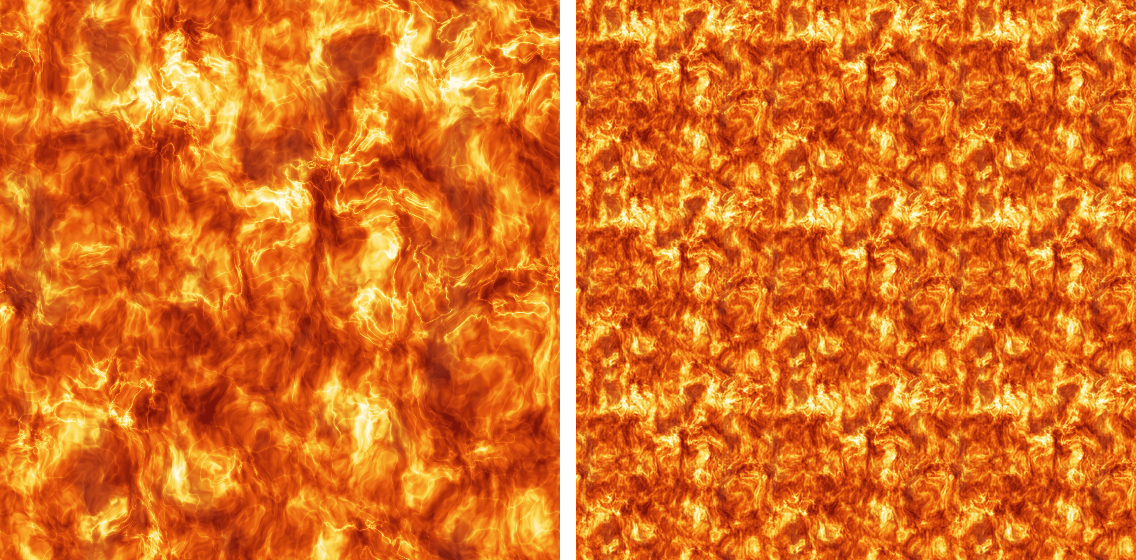
Left, the tile; right, the same tile 3 across and 3 down.
A WebGL 1 fragment shader for this texture:

```glsl
precision highp float;

uniform vec2 u_resolution;

const float TAU = 6.28318;

// Random unit gradient on a lattice that wraps at the period
vec2 latticeGradient(vec2 cell, vec2 period, float seed) {
  vec2 wrapped = floor(mod(cell + 0.5, period));
  vec2 q = fract((wrapped + seed * 7.31) * vec2(0.1031, 0.1137));
  q += dot(q, q.yx + 33.33);
  float angle = TAU * fract((q.x + q.y) * q.x * 17.17);
  return vec2(cos(angle), sin(angle));
}

// Tiling gradient noise; frequency holds whole numbers of repeats
float gradientNoise(vec2 uv, vec2 frequency, float seed) {
  vec2 p = uv * frequency;
  vec2 cell = floor(p);
  vec2 f = p - cell;
  vec2 blend = f * f * f * (f * (f * 6.0 - 15.0) + 10.0);
  vec2 right = vec2(1.0, 0.0);
  vec2 up = vec2(0.0, 1.0);
  float a = dot(latticeGradient(cell, frequency, seed), f);
  float b = dot(latticeGradient(cell + right, frequency, seed), f - right);
  float c = dot(latticeGradient(cell + up, frequency, seed), f - up);
  float d = dot(latticeGradient(cell + 1.0, frequency, seed), f - 1.0);
  return mix(mix(a, b, blend.x), mix(c, d, blend.x), blend.y);
}

float fbm(vec2 uv, vec2 frequency, float gain, float seed) {
  float sum = 0.0;
  float amplitude = 1.0;
  for (int octave = 0; octave < 5; octave++) {
    sum += amplitude * gradientNoise(uv, frequency, seed + float(octave));
    frequency *= 2.0;
    amplitude *= gain;
  }
  return sum;
}

vec2 turbulence(vec2 uv, vec2 frequency, float seed) {
  return vec2(fbm(uv, frequency, 0.45, seed), fbm(uv, frequency, 0.45, seed + 10.0));
}

// Bright line along the zero crossings of a noise value
float crease(float value, float sharpness) {
  return exp(-sharpness * abs(value));
}

vec3 rampStep(vec3 below, vec3 above, float start, float end, float heat) {
  return mix(below, above, clamp((heat - start) / (end - start), 0.0, 1.0));
}

vec3 fireColor(float heat) {
  vec3 char = vec3(0.50, 0.08, 0.03);
  vec3 ember = vec3(0.72, 0.20, 0.04);
  vec3 flame = vec3(0.89, 0.33, 0.05);
  vec3 orange = vec3(0.95, 0.52, 0.10);
  vec3 amber = vec3(0.97, 0.69, 0.16);
  vec3 yellow = vec3(0.98, 0.85, 0.33);
  vec3 cream = vec3(0.99, 0.92, 0.66);
  vec3 white = vec3(1.0, 0.98, 0.88);
  vec3 color = rampStep(char, ember, -2.4, -1.2, heat);
  color = rampStep(color, flame, -1.2, -0.28, heat);
  color = rampStep(color, orange, -0.28, 0.47, heat);
  color = rampStep(color, amber, 0.47, 1.04, heat);
  color = rampStep(color, yellow, 1.04, 1.6, heat);
  color = rampStep(color, cream, 1.6, 2.3, heat);
  return rampStep(color, white, 2.3, 3.0, heat);
}

void main() {
  vec2 uv = gl_FragCoord.xy / u_resolution;
  vec2 swirl = turbulence(uv, vec2(7.0, 6.0), 1.0);
  vec2 warped = uv + 0.06 * swirl;

  // Broad hot and cool patches with ragged flame detail
  float patches = gradientNoise(uv + 0.04 * swirl, vec2(4.0, 4.0), 31.0);
  float body = fbm(warped, vec2(13.0, 9.0), 0.62, 41.0);
  float heat = 3.0 * body + 1.8 * patches - 0.28;

  // Glowing filaments gathered in clusters
  float cluster = gradientNoise(uv + 0.05 * swirl.yx, vec2(5.0, 5.0), 51.0);
  float filament = fbm(warped, vec2(15.0, 17.0), 0.5, 61.0);
  heat += 2.0 * crease(filament, 13.0) * smoothstep(-0.1, 0.3, cluster);

  // Thin veins and fine upright streaks
  float vein = gradientNoise(uv + 0.09 * swirl.yx, vec2(19.0, 16.0), 71.0);
  heat += 0.7 * crease(vein, 30.0);
  heat += 0.7 * gradientNoise(uv + 0.02 * swirl, vec2(96.0, 36.0), 81.0);

  // Faint smoke over the cooler parts
  float smoke = fbm(uv + 0.03 * swirl, vec2(8.0, 5.0), 0.5, 91.0);
  float haze = 0.3 * smoothstep(0.1, 0.5, smoke) * (1.0 - smoothstep(0.0, 1.5, heat));
  vec3 color = mix(fireColor(heat), vec3(0.62, 0.29, 0.18), haze);
  gl_FragColor = vec4(color, 1.0);
}
```
